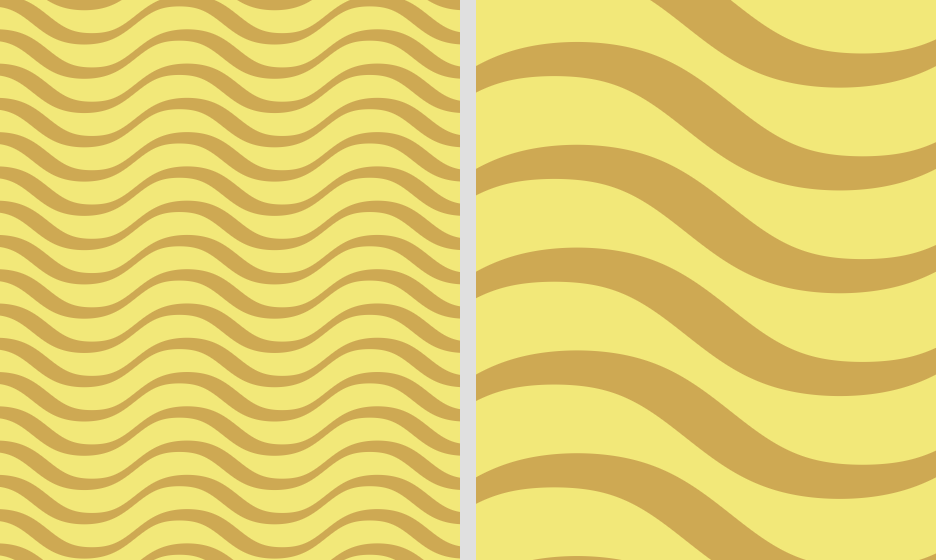
Left, the full canvas; right, a detail of the centre.
This pattern is drawn by a WebGL 1 fragment shader. Its source:

```glsl
precision highp float;
// Stacked wavy ribbons, thick on falling slopes and thin on rising ones.

uniform vec2 u_resolution;

// Lengths are fractions of the canvas height.
const vec2  REPEAT      = vec2(0.3398, 0.0612); // wavelength, ribbon spacing
const vec2  CREST       = vec2(0.3340, 0.9477); // crest of one upper edge
const float AMPLITUDE   = 0.0340;
const float CREST_WIDTH = 0.0204;               // ribbon height at its crest
const float EDGE_SHIFT  = 0.46;                 // lower trough after upper crest, in wavelengths
const vec3  GROUND      = vec3(0.949, 0.910, 0.475);
const vec3  RIBBON      = vec3(0.808, 0.663, 0.325);
const float TAU         = 6.2831853;

// Rounded wave from layered cosines: 1 at phase 0, -1 at phase 0.5.
float wave(float phase) {
  float a = TAU * phase;
  return 0.030 + 1.059 * cos(a) - 0.042 * cos(2.0 * a)
       - 0.058 * cos(3.0 * a) + 0.011 * cos(4.0 * a);
}

// Heights of the ribbon's upper (x) and lower (y) edges, from the upper crest.
// The lower edge is the upper one turned by half a turn.
vec2 ribbonEdges(float x) {
  float phase = x / REPEAT.x;
  float upper = AMPLITUDE * (wave(phase) - 1.0);
  float lower = -AMPLITUDE * (wave(phase - EDGE_SHIFT) + 1.0) - CREST_WIDTH;
  return vec2(upper, lower);
}

void main() {
  float pixel = 1.0 / u_resolution.y;
  vec2 p = gl_FragCoord.xy * pixel - CREST;

  vec2 edges = ribbonEdges(p.x);
  float middle = 0.5 * (edges.x + edges.y);
  float halfWidth = 0.5 * (edges.x - edges.y);

  // Fold all ribbons onto one, measured from its middle line.
  float offset = mod(p.y - middle + 0.5 * REPEAT.y, REPEAT.y) - 0.5 * REPEAT.y;

  // Correct the vertical distance by the slope of the nearer edge.
  vec2 slopes = (ribbonEdges(p.x + pixel) - edges) / pixel;
  float slope = offset > 0.0 ? slopes.x : slopes.y;
  float dist = (abs(offset) - halfWidth) / sqrt(1.0 + slope * slope);

  float coverage = clamp(0.5 - dist / pixel, 0.0, 1.0);
  gl_FragColor = vec4(mix(GROUND, RIBBON, coverage), 1.0);
}
```
